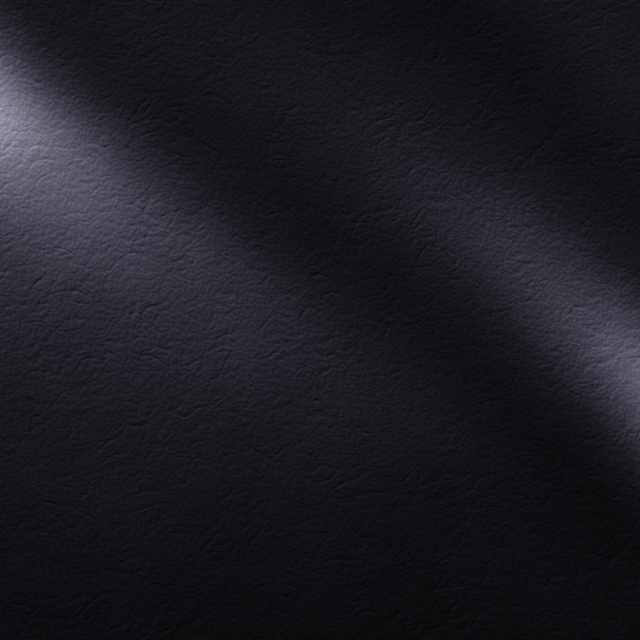
A Shadertoy shader for this texture:

```glsl
// Dark, softly draped leather: two diagonal folds catch a cool violet light.
// Smooth asymmetric ridges give the sheen; a height field of pebbled grain
// and short stretched creases is lit by its slope to give the fine relief.

#define BASE_LIGHT 0.053
#define TINT vec3(1.0, 0.945, 1.17)
#define HIGHLIGHT_TINT vec3(1.0, 0.985, 1.13)
#define LEFT_FOLD 0.31
#define RIGHT_FOLD 0.26
#define GRAIN_SCALE 155.0
#define GRAIN_DEPTH 0.85
#define CREASE_SCALE 42.0
#define CREASE_WIDTH 0.10
#define CREASE_DEPTH 0.62
#define RELIEF 0.50
#define RELIEF_STEP 0.0012

vec2 hash2(vec2 p) {
    vec3 q = fract(p.xyx * vec3(0.1031, 0.1030, 0.0973));
    q += dot(q, q.yzx + 33.33);
    return fract((q.xx + q.yz) * q.zy);
}

float corner(vec2 cell, vec2 offset) {
    return dot(hash2(cell) * 2.0 - 1.0, offset);
}

// Gradient noise, roughly -0.7 to 0.7
float noise(vec2 p) {
    vec2 i = floor(p), f = fract(p);
    vec2 u = f * f * f * (f * (f * 6.0 - 15.0) + 10.0);
    vec2 e = vec2(1.0, 0.0);
    return mix(mix(corner(i, f), corner(i + e, f - e), u.x),
               mix(corner(i + e.yx, f - e.yx), corner(i + 1.0, f - 1.0), u.x), u.y);
}

// Rounded pebbles: distance to the nearest scattered centre
float pebbles(vec2 p) {
    vec2 cell = floor(p), f = fract(p);
    float nearest = 4.0;
    for (int y = -1; y <= 1; y++)
    for (int x = -1; x <= 1; x++) {
        vec2 o = vec2(x, y);
        vec2 d = o + hash2(cell + o) - f;
        nearest = min(nearest, dot(d, d));
    }
    return 1.0 - sqrt(nearest);
}

// Thin lines along the zero level of noise stretched in one direction
float creases(vec2 p, float angle, float scale) {
    vec2 along = vec2(cos(angle), sin(angle));
    vec2 q = vec2(dot(p, along) * 0.55, dot(p, vec2(-along.y, along.x)));
    float n = noise(q * scale + 40.0) / CREASE_WIDTH;
    return exp(-n * n);
}

float leatherHeight(vec2 p) {
    vec2 warp = vec2(noise(p * 38.0 + 7.0), noise(p * 38.0 + 31.0));
    vec2 q = p + 0.009 * warp;
    float patches = noise(p * 7.0 + 13.0);
    float rising = smoothstep(-0.25, 0.20, patches);
    float falling = smoothstep(0.25, -0.20, patches);
    float breaks = smoothstep(-0.30, 0.25, noise(p * 19.0 + 57.0));
    float lines = rising * creases(q, 0.50, CREASE_SCALE)
                + falling * creases(q + 3.7, -0.85, CREASE_SCALE * 1.1)
                + 0.5 * creases(q + 8.1, 0.10, CREASE_SCALE * 1.6);
    float grain = pebbles(p * GRAIN_SCALE + warp) + 0.7 * noise(p * GRAIN_SCALE * 0.55);
    return GRAIN_DEPTH * grain - CREASE_DEPTH * (0.25 + breaks) * lines;
}

// Bell curve with separate widths above and below the ridge
float ridge(float d, float above, float below) {
    float t = d / (d > 0.0 ? above : below);
    return exp(-t * t);
}

float drapeLight(vec2 p) {
    // Left fold: crisp upper edge, long soft tail below
    float d = 0.8 * (p.y - 0.83 + 0.75 * p.x);
    float light = LEFT_FOLD * exp(-4.6 * p.x) * ridge(d, 0.08, 0.125);
    light += 0.165 * exp(-2.6 * p.x) * ridge(d, 0.10, 0.34);

    // Right fold: curved ridge that dims towards the upper left
    float t = 1.0 - p.x;
    d = 0.72 * (p.y - 0.41 - t + 0.35 * t * t);
    light += RIGHT_FOLD * exp(-6.0 * t) * ridge(d, 0.07, 0.08);
    light += 0.065 * exp(-1.0 * t) * ridge(d, 0.15, 0.12);

    // Faint glow in the top right, shade in the bottom right
    light += 0.035 * smoothstep(0.0, 0.25, p.y - 0.96 + 1.2 * (p.x - 0.716));
    float shade = smoothstep(0.5, 1.3, p.x + 0.7 * (1.0 - p.y));
    light += BASE_LIGHT * (1.0 - 0.4 * shade * smoothstep(0.5, 0.2, p.y));
    return light * (1.0 + 0.12 * noise(p * 7.0) + 0.08 * noise(p * 17.0));
}

void mainImage(out vec4 fragColor, in vec2 fragCoord) {
    vec2 p = fragCoord / iResolution.xy;

    // Slope of the surface towards a light at the upper left
    vec2 toLight = RELIEF_STEP * normalize(vec2(-0.45, 1.0));
    float slope = leatherHeight(p - toLight) - leatherHeight(p + toLight);

    // Relief is strongest in dim light and softer in the bright sheen
    float sheen = drapeLight(p);
    float strength = RELIEF * mix(1.0, 0.55, smoothstep(0.12, 0.40, sheen));
    float light = sheen * max(0.3, 1.0 + strength * slope) + 0.005 * slope;
    vec3 tint = mix(TINT, HIGHLIGHT_TINT, smoothstep(0.15, 0.45, sheen));
    fragColor = vec4(clamp(light * tint, 0.0, 1.0), 1.0);
}
```
